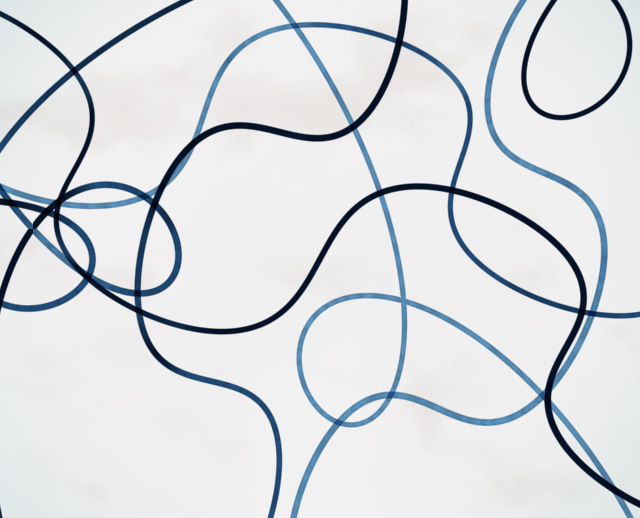
A Shadertoy shader for this pattern:

```glsl
// Looping strands of translucent blue ink wandering over pale, faintly smudged paper.
#define STRANDS 7
#define SEGMENTS 80
#define REACH 1.4
#define HALF_WIDTH 0.0056
#define SOFTNESS 0.0019
#define PAPER vec3(0.945, 0.940, 0.940)
#define PAPER_CORNER vec3(0.84, 0.885, 0.89)
#define INK_LIGHT vec3(0.34, 0.55, 0.71)
#define INK_MID vec3(0.12, 0.29, 0.46)
#define INK_DARK vec3(0.015, 0.07, 0.155)

float hash(vec2 p) {
    p = fract(p * vec2(0.1031, 0.1137));
    p += dot(p, p.yx + 33.33);
    return fract((p.x + p.y) * p.x * 91.7);
}

float noise(vec2 p) {
    vec2 cell = floor(p), f = fract(p);
    f = f * f * (3.0 - 2.0 * f);
    return mix(mix(hash(cell), hash(cell + vec2(1, 0)), f.x),
               mix(hash(cell + vec2(0, 1)), hash(cell + vec2(1, 1)), f.x), f.y);
}

float fbm(vec2 p) {
    float sum = 0.0, gain = 0.5;
    for (int i = 0; i < 4; i++) {
        sum += gain * noise(p);
        p = p * 2.1 + 17.3;
        gain *= 0.5;
    }
    return sum;
}

// Point at t on a strand: even strands meander, odd ones form open loops.
vec2 strandPoint(float t, float id, vec2 centre, vec2 along) {
    bool loops = mod(id, 2.0) > 0.5;
    float phase = (loops ? 5.6 : 6.3) * t + id * 1.9;
    float advance = loops ? 0.35 * sin(phase) : -0.08 * sin(2.0 * phase);
    float swing = loops ? 0.21 * cos(phase) : 0.21 * sin(phase);
    swing += 0.09 * sin(2.1 * t + id * 2.7);
    return centre + along * (t + advance) + vec2(-along.y, along.x) * swing;
}

// Distance to a strand (x) and the parameter of its nearest point (y).
vec2 strandDistance(vec2 p, float id) {
    vec2 centre = (fract(0.5 + id * vec2(0.618, 0.755)) - 0.5) * vec2(1.1, 0.85);
    float angle = id * 2.4 - 0.5;
    vec2 along = vec2(cos(angle), sin(angle));
    float stepT = 2.0 * REACH / float(SEGMENTS);
    float best = 1e3, bestT = 0.0;
    vec2 a = strandPoint(-REACH, id, centre, along);
    for (int i = 0; i < SEGMENTS; i++) {
        float t = -REACH + stepT * float(i);
        vec2 b = strandPoint(t + stepT, id, centre, along);
        vec2 ab = b - a, ap = p - a;
        float h = clamp(dot(ap, ab) / dot(ab, ab), 0.0, 1.0);
        vec2 gap = ap - ab * h;
        float d = dot(gap, gap);
        if (d < best) { best = d; bestT = t + stepT * h; }
        a = b;
    }
    best = sqrt(best);
    // Slide the nearest point onto the true curve
    if (best < 0.03) {
        for (int i = 0; i < 2; i++) {
            vec2 q = strandPoint(bestT, id, centre, along);
            vec2 tangent = (strandPoint(bestT + 0.005, id, centre, along)
                          - strandPoint(bestT - 0.005, id, centre, along)) / 0.01;
            bestT += dot(p - q, tangent) / max(dot(tangent, tangent), 0.05);
        }
        best = length(p - strandPoint(bestT, id, centre, along));
    }
    return vec2(best, bestT);
}

// Light passed by the ink, drifting from pale to dark along the strand
vec3 inkColour(float id, float t, float across) {
    float depth = fract(0.95 - id * 0.38) + 0.2 * sin(3.0 * t + id * 2.0);
    depth += 0.22 * (noise(vec2(t * 14.0, id * 7.0)) - 0.5);
    vec3 ink = mix(INK_LIGHT, INK_MID, smoothstep(0.3, 0.52, depth));
    ink = mix(ink, INK_DARK, smoothstep(0.62, 0.84, depth));
    float streak = noise(vec2(t * 170.0 + across, id * 5.0)) - 0.5;
    return ink * (1.0 + 0.18 * streak) * (1.06 - 0.16 * across * across);
}

vec3 paperColour(vec2 p, float aspect) {
    vec2 q = p * vec2(1.25 / aspect, 1.0);
    vec3 paper = mix(PAPER, PAPER_CORNER, smoothstep(0.5, 0.95, length(q)));
    float smudge = smoothstep(0.5, 0.8, fbm(p * vec2(5.0, 7.0) + 4.0));
    paper -= smudge * vec3(0.035, 0.042, 0.048);
    return paper + 0.02 * (fbm(p * 3.0 + 9.0) - 0.45);
}

void mainImage(out vec4 fragColor, in vec2 fragCoord) {
    vec2 p = (fragCoord - 0.5 * iResolution.xy) / iResolution.y;
    vec3 colour = paperColour(p, iResolution.x / iResolution.y);
    float edge = max(SOFTNESS, 0.7 / iResolution.y);

    // Overlapping strands darken each other like stained glass
    for (int i = 0; i < STRANDS; i++) {
        float id = float(i);
        vec2 nearest = strandDistance(p, id);
        float halfWidth = HALF_WIDTH * (1.0 + 0.13 * sin(2.3 * nearest.y + id));
        float cover = 1.0 - smoothstep(halfWidth - edge, halfWidth + edge, nearest.x);
        float across = min(nearest.x / halfWidth, 1.0);
        colour *= mix(vec3(1.0), inkColour(id, nearest.y, across), cover);
    }
    fragColor = vec4(clamp(colour, 0.0, 1.0), 1.0);
}
```
